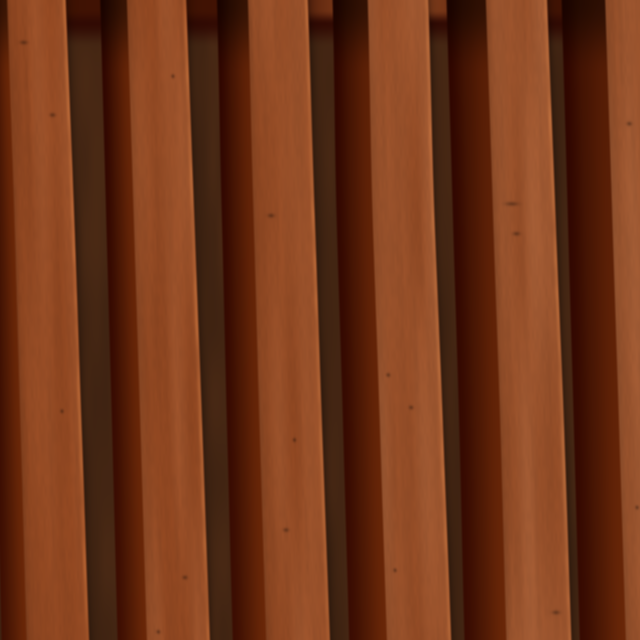
This texture is drawn by a Shadertoy shader. Its source:

```glsl
// Row of six leaning timber slats, each with a lit front and a shaded side,
// standing over dull brown gaps beneath a beam. Slats are layered in a loop;
// stretched value noise gives the grain, and hashed spots give the knots.

#define SLATS 6
#define PITCH 0.187
#define FIRST_X 0.012
#define LEAN 0.031
#define FRONT_WIDTH 0.092
#define SIDE_WIDTH 0.035
#define SIDE_GROWTH 0.0066
#define EDGE_SOFT 0.0025
#define GRAIN 0.15
#define KNOTS 3

const vec3 FRONT_RED  = vec3(0.57, 0.28, 0.13);
const vec3 FRONT_PALE = vec3(0.62, 0.35, 0.20);
const vec3 SIDE_WARM  = vec3(0.41, 0.15, 0.03);
const vec3 SIDE_MID   = vec3(0.25, 0.07, 0.01);
const vec3 SIDE_DARK  = vec3(0.18, 0.02, 0.00);
const vec3 GAP_BROWN  = vec3(0.27, 0.15, 0.075);

float hash(vec2 p) {
    return fract(sin(dot(p, vec2(127.1, 311.7))) * 43758.5453);
}

float noise(vec2 p) {
    vec2 i = floor(p), f = fract(p);
    f = f * f * (3.0 - 2.0 * f);
    return mix(mix(hash(i), hash(i + vec2(1, 0)), f.x),
               mix(hash(i + vec2(0, 1)), hash(i + vec2(1, 1)), f.x), f.y);
}

// Soft coverage of the span from a to b
float span(float x, float a, float b) {
    return smoothstep(a - EDGE_SOFT, a + EDGE_SOFT, x)
         * (1.0 - smoothstep(b - EDGE_SOFT, b + EDGE_SOFT, x));
}

// Gap with the beam and its shadow at the top
vec3 background(vec2 uv) {
    vec3 col = GAP_BROWN * (0.92 + 0.16 * noise(uv * vec2(60.0, 8.0)));
    col = mix(col, SIDE_DARK, 0.85 * smoothstep(0.925, 0.965, uv.y));
    float lit = exp(-pow((uv.x - 0.61) / 0.13, 2.0));
    vec3 beam = mix(SIDE_MID, FRONT_RED, lit);
    return mix(col, beam, smoothstep(0.962, 0.985, uv.y));
}

// Shaded side: u runs from the dark back to the lit front corner
vec3 sideColor(float u, float y, float depth) {
    vec3 col = mix(SIDE_DARK, SIDE_MID, smoothstep(0.0, 0.45, u));
    float warmth = smoothstep(0.25, 1.0, u) * (1.0 - 0.55 * depth * y);
    col = mix(col, SIDE_WARM, warmth);
    col = mix(col, SIDE_WARM, 0.3 * (1.0 - y) * (1.0 - 0.5 * depth));
    return col * (1.0 - 0.45 * smoothstep(0.88, 1.0, y));
}

// Lit front: p.x is the distance from its left corner
vec3 frontColor(vec2 p, float width, float id) {
    vec2 seed = vec2(id * 17.3, id * 5.1);
    float broad = noise(p * vec2(45.0, 2.5) + seed);
    float streak = noise(p * vec2(150.0, 6.0) + seed);
    float fibre = noise(p * vec2(300.0, 60.0) + seed);
    float pale = 0.1 + 0.14 * id + 0.7 * (broad - 0.5);
    vec3 col = mix(FRONT_RED, FRONT_PALE, clamp(pale, 0.0, 1.0));
    float grain = 0.4 * broad + 0.35 * streak + 0.25 * fibre - 0.5;
    col *= 1.0 + GRAIN * grain;

    // Small dark knots and short cross marks
    for (int k = 0; k < KNOTS; k++) {
        vec2 key = vec2(id + 1.0, float(k) + 3.0);
        vec2 at = vec2(width * (0.15 + 0.7 * hash(key)), hash(key + 9.0));
        vec2 size = vec2(mix(0.003, 0.011, pow(hash(key + 21.0), 3.0)), 0.0035);
        vec2 d = (p - at) / size;
        col *= 1.0 - 0.28 * exp(-dot(d, d));
    }

    // Worn bright corner on the right, dimmer corner on the left
    float rim = exp(-pow((p.x - width + 0.003) / 0.003, 2.0));
    col += rim * vec3(0.09, 0.07, 0.04) * (0.4 + 0.8 * noise(p.yy * 18.0 + seed));
    return col * (1.0 - 0.12 * exp(-max(p.x, 0.0) / 0.008));
}

void mainImage(out vec4 fragColor, in vec2 fragCoord) {
    vec2 uv = fragCoord / iResolution.xy;
    float drop = 1.0 - uv.y;
    vec3 col = background(uv);

    for (int i = 0; i < SLATS; i++) {
        float id = float(i);
        float depth = id / float(SLATS - 1);
        float wobble = 0.003 * (noise(vec2(uv.y * 3.0, id * 7.0)) - 0.5);
        float left = FIRST_X + PITCH * id + LEAN * drop + wobble;
        float width = FRONT_WIDTH + 0.001 * id + 0.006 * drop;
        float sideWidth = SIDE_WIDTH + SIDE_GROWTH * id + 0.004 * drop;
        float right = left + width;

        // Shadow cast into the gap beside the front
        float beside = max(uv.x - right, 0.0);
        col *= 1.0 - 0.35 * exp(-beside / 0.007) * step(left, uv.x);

        float u = clamp((uv.x - left + sideWidth) / sideWidth, 0.0, 1.0);
        vec3 side = sideColor(u, uv.y, depth);
        col = mix(col, side, span(uv.x, left - sideWidth, left + 0.004));

        vec3 front = frontColor(vec2(uv.x - left, uv.y), width, id);
        col = mix(col, front, span(uv.x, left, right));
    }
    fragColor = vec4(clamp(col, 0.0, 1.0), 1.0);
}
```
